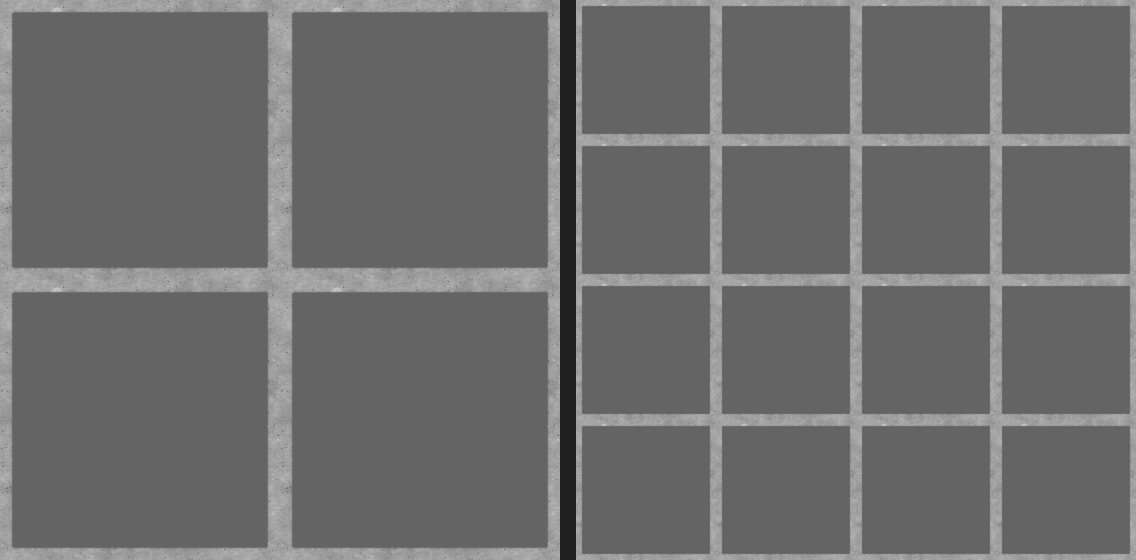
Left: one tile. Right: repeated 2 by 2.
Write a WebGL 1 fragment shader that draws this pattern.

```glsl
precision highp float;
// Two by two flat grey square panels set in a mottled concrete grid.
// A rounded-box distance cuts the panels; wrapped gradient noise, scattered
// blotches and pits wear the concrete, identically in every repeat.

uniform vec2 u_resolution;

const float REPEATS = 2.0;            // panels across and down
const float PANEL_HALF = 0.4557;      // half panel width, in repeats
const float CORNER = 0.008;           // panel corner radius
const float RIM_WIDTH = 0.0035;       // dark contact line around a panel
const float RIM_DEPTH = 0.13;
const vec3 PANEL_COLOR = vec3(0.392);
const vec3 CONCRETE_COLOR = vec3(0.632);
const float BLOTCH_GRID = 13.0;       // blotch sites per repeat
const float BLOTCH_TONE = 0.05;
const float PIT_GRID = 64.0;          // pit sites per repeat
const float PIT_CHANCE = 0.13;
const float PIT_TONE = 0.2;
const vec2 STAIN_CENTER = vec2(0.2, 0.977);
const vec2 STAIN_SIZE = vec2(0.075, 0.035);
const float STAIN_TONE = 0.14;

vec2 hash2(vec2 p) {
  vec3 q = fract(p.xyx * vec3(0.1031, 0.1030, 0.0973));
  q += dot(q, q.yzx + 33.33);
  return fract((q.xx + q.yz) * q.zy);
}

float cornerSlope(vec2 site, vec2 offset, vec2 period) {
  float angle = 6.28318 * hash2(mod(site, period) + period * 1.7).x;
  return dot(vec2(cos(angle), sin(angle)), offset);
}

// Gradient noise that wraps after a whole number of lattice steps per repeat
float noise(vec2 cell, vec2 period) {
  vec2 p = cell * period;
  vec2 i = floor(p);
  vec2 f = p - i;
  vec2 w = f * f * f * (f * (f * 6.0 - 15.0) + 10.0);
  vec2 e = vec2(1.0, 0.0);
  float low = mix(cornerSlope(i, f, period),
                  cornerSlope(i + e.xy, f - e.xy, period), w.x);
  float high = mix(cornerSlope(i + e.yx, f - e.yx, period),
                   cornerSlope(i + e.xx, f - e.xx, period), w.x);
  return mix(low, high, w.y);
}

float roundedBox(vec2 p, float halfSize, float radius) {
  vec2 q = abs(p) - halfSize + radius;
  return length(max(q, 0.0)) + min(max(q.x, q.y), 0.0) - radius;
}

// Ragged damp and chalky spots, one jittered site per grid square
float blotches(vec2 cell, vec2 warp) {
  vec2 p = cell * BLOTCH_GRID + warp;
  vec2 home = floor(p);
  float tone = 0.0;
  for (int y = -1; y <= 1; y++) {
    for (int x = -1; x <= 1; x++) {
      vec2 site = home + vec2(float(x), float(y));
      vec2 id = mod(site, BLOTCH_GRID);
      vec2 look = hash2(id + 41.0);
      float radius = mix(0.15, 0.48, look.x);
      float spot = 1.0 - smoothstep(radius - 0.1, radius + 0.06,
                                    length(p - site - hash2(id + 7.0)));
      tone += spot * (look.y - 0.62);
    }
  }
  return tone;
}

// Tiny holes, with a few bright grains among them
float pits(vec2 cell, float pixel) {
  vec2 p = cell * PIT_GRID;
  vec2 id = mod(floor(p), PIT_GRID);
  vec2 look = hash2(id + 113.0);
  vec2 center = 0.3 + 0.4 * hash2(id + 229.0);
  float radius = mix(0.08, 0.19, look.y);
  float soft = 0.5 * pixel * PIT_GRID;
  float dotMask = 1.0 - smoothstep(radius - soft, radius + soft,
                                   length(fract(p) - center));
  float sheen = look.y > 0.8 ? 0.6 : -1.0;
  return dotMask * step(look.x, PIT_CHANCE) * sheen;
}

float concreteTone(vec2 cell, float pixel) {
  vec2 warp = vec2(noise(cell, vec2(31.0)), noise(cell, vec2(37.0)));
  float tone = 0.055 * noise(cell, vec2(5.0))
             + 0.055 * noise(cell, vec2(13.0))
             + 0.045 * noise(cell, vec2(29.0))
             + 0.035 * noise(cell, vec2(71.0))
             + 0.045 * noise(cell, vec2(48.0, 120.0))   // trowel drag
             + 0.045 * noise(cell, vec2(170.0));        // fine grain
  tone += BLOTCH_TONE * blotches(cell, warp * 0.6);
  tone += PIT_TONE * pits(cell, pixel);

  // Pale stain broken into flakes
  vec2 away = fract(cell - STAIN_CENTER + 0.5) - 0.5;
  float fade = 1.0 - smoothstep(0.3, 1.0, length(away / STAIN_SIZE));
  float flakes = smoothstep(-0.05, 0.2, noise(cell, vec2(22.0)) + 0.4 * warp.x);
  return tone + STAIN_TONE * fade * flakes;
}

void main() {
  vec2 cell = fract(gl_FragCoord.xy / u_resolution * REPEATS);
  float pixel = REPEATS / min(u_resolution.x, u_resolution.y);

  float edge = roundedBox(cell - 0.5, PANEL_HALF, CORNER);
  float rim = RIM_DEPTH * exp(-max(edge, 0.0) / RIM_WIDTH);
  vec3 concrete = CONCRETE_COLOR + concreteTone(cell, pixel) - rim;
  float outside = smoothstep(-0.7 * pixel, 0.7 * pixel, edge);
  gl_FragColor = vec4(mix(PANEL_COLOR, concrete, outside), 1.0);
}
```
